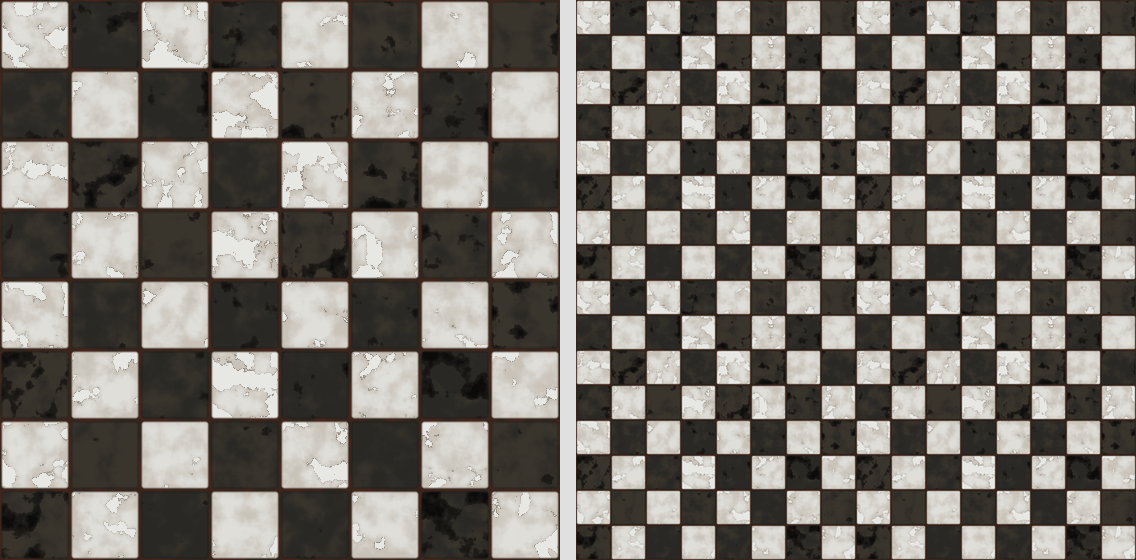
Left, the tile; right, the same tile 2 across and 2 down.
Reproduce this texture procedurally as a three.js fragment shader.

```glsl
// Worn checkerboard of 8 x 8 rounded tiles set in thin rusty grout.
// Each tile reads its own region of fractal gradient noise: pale tiles get
// outlined chips, dark tiles get sooty stains. Tile ids and noise both wrap.
varying vec2 vUv;

const float TILES = 8.0;
const float HALF_GAP = 0.022;
const float CORNER = 0.045;
const float WEAR_PERIOD = 256.0;

const vec3 PALE = vec3(0.875, 0.872, 0.852);
const vec3 PALE_DIRTY = vec3(0.785, 0.762, 0.725);
const vec3 CHIP = vec3(0.905, 0.905, 0.895);
const vec3 OUTLINE = vec3(0.53, 0.50, 0.46);
const vec3 DARK = vec3(0.165, 0.158, 0.145);
const vec3 DARK_WARM = vec3(0.225, 0.208, 0.175);
const vec3 SOOT = vec3(0.10, 0.09, 0.08);
const vec3 SOOT_CORE = vec3(0.045, 0.043, 0.04);
const vec3 GROUT = vec3(0.18, 0.145, 0.115);
const vec3 RUST = vec3(0.27, 0.145, 0.105);

vec2 hash2(vec2 p) {
  vec3 q = fract(p.xyx * vec3(0.1031, 0.1030, 0.0973));
  q += dot(q, q.yzx + 33.33);
  return fract((q.xx + q.yz) * q.zy);
}

// Dot product of a lattice gradient with the offset from its corner
float corner(vec2 cell, vec2 offset, float period) {
  float angle = 6.28318 * hash2(mod(cell, period)).x;
  return dot(vec2(cos(angle), sin(angle)), offset);
}

float gradientNoise(vec2 p, float period) {
  vec2 i = floor(p);
  vec2 f = p - i;
  vec2 u = f * f * f * (f * (f * 6.0 - 15.0) + 10.0);
  vec2 e = vec2(0.0, 1.0);
  float low = mix(corner(i, f, period), corner(i + e.yx, f - e.yx, period), u.x);
  float high = mix(corner(i + e.xy, f - e.xy, period), corner(i + e.yy, f - e.yy, period), u.x);
  return mix(low, high, u.y);
}

float fbm(vec2 p, float period) {
  float sum = 0.0;
  float amplitude = 0.55;
  for (int octave = 0; octave < 5; octave++) {
    sum += amplitude * gradientNoise(p, period);
    p = p * 2.0 + 17.0;
    period *= 2.0;
    amplitude *= 0.52;
  }
  return sum;
}

// Signed distance to a rounded square, negative inside
float roundedSquare(vec2 p, float halfSize, float radius) {
  vec2 d = abs(p) - halfSize + radius;
  return length(max(d, 0.0)) + min(max(d.x, d.y), 0.0) - radius;
}

vec3 paleTile(float wear, float mottle, float inset) {
  float dirt = smoothstep(-0.20, 0.40, mottle);
  dirt += 0.35 * smoothstep(0.16, 0.0, inset);
  // Grime gathers just outside the chipped areas
  dirt += 0.45 * smoothstep(-0.16, 0.0, wear);
  vec3 color = mix(PALE, PALE_DIRTY, min(dirt, 1.0));
  color = mix(color, CHIP, smoothstep(-0.005, 0.02, wear));
  float line = 1.0 - smoothstep(0.002, 0.018, abs(wear));
  color = mix(color, OUTLINE, line * mix(0.35, 0.85, smoothstep(-0.15, 0.2, mottle)));
  return mix(color, OUTLINE, 0.75 * smoothstep(0.028, 0.0, inset));
}

vec3 darkTile(float wear, float mottle, float inset, float warmth) {
  float warm = smoothstep(-0.30, 0.30, mottle + 0.5 * (warmth - 0.5));
  vec3 color = mix(DARK, DARK_WARM, warm);
  color = mix(color, SOOT, 0.9 * smoothstep(-0.02, 0.06, wear));
  color = mix(color, SOOT_CORE, smoothstep(0.06, 0.22, wear));
  return mix(color, SOOT, 0.4 * smoothstep(0.035, 0.0, inset));
}

void main() {
  vec2 grid = vUv * TILES;
  vec2 id = mod(floor(grid), TILES);
  vec2 local = fract(grid);
  vec2 random = hash2(id + 41.0);
  vec2 region = 97.0 * hash2(id + 7.0);

  float edge = roundedSquare(local - 0.5, 0.5 - HALF_GAP, CORNER);
  float inset = max(-edge, 0.0);

  // Wear is positive inside damage; its reach differs from tile to tile
  float reach = mix(0.08, 0.36, random.x);
  float rimBias = 0.10 * smoothstep(0.25, 0.0, inset);
  float wear = fbm(local * 2.2 + region, WEAR_PERIOD) + rimBias - reach;
  float mottle = fbm(local * 2.6 + region.yx + 60.0, WEAR_PERIOD);

  bool isPale = mod(id.x + id.y, 2.0) > 0.5;
  vec3 tile = isPale ? paleTile(wear, mottle, inset)
                     : darkTile(wear, mottle, inset, random.y);

  // Grout rusts in patches that run on across the wrapped canvas
  float rust = smoothstep(-0.25, 0.25, fbm(grid * 2.0, TILES * 2.0));
  vec3 grout = mix(GROUT, RUST, rust);

  gl_FragColor = vec4(mix(tile, grout, smoothstep(-0.012, 0.012, edge)), 1.0);
}
```
